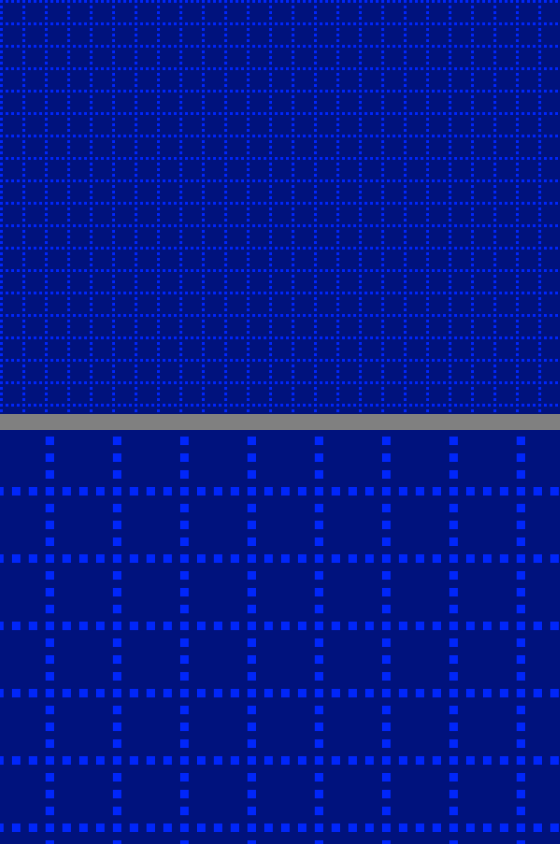
Top, the full canvas; bottom, a detail of the centre.
Write a Shadertoy shader that draws this pattern.

```glsl
// Square grid whose lines are rows of small bright blue squares on deep navy.
// A fine lattice of squares is repeated over the canvas, and only those lying
// on every DOTS_PER_CELL-th column or row are kept, so crossings share a dot.

#define CELLS_ACROSS 24.965
#define DOTS_PER_CELL 4.0
#define DOT_SIDE 0.505
#define FIRST_DOT 0.25
#define EDGE_PIXELS 1.0
#define NAVY vec3(0.0, 0.07, 0.49)
#define BRIGHT_BLUE vec3(0.0, 0.15, 0.98)

// Coverage of one square, given the offset from its centre.
float squareCoverage(vec2 offset, float side, float edge) {
    vec2 inside = clamp((0.5 * side - abs(offset)) / edge + 0.5, 0.0, 1.0);
    return inside.x * inside.y;
}

// 1 where the lattice index lies on a grid line in either direction.
float onGridLine(vec2 index) {
    vec2 position = mod(index + 0.5, DOTS_PER_CELL);
    vec2 first = 1.0 - step(1.0, position);
    return max(first.x, first.y);
}

void mainImage(out vec4 fragColor, in vec2 fragCoord) {
    // Lattice coordinates measured from the top left, one unit per dot.
    float dotsPerPixel = CELLS_ACROSS * DOTS_PER_CELL / iResolution.x;
    vec2 fromTopLeft = vec2(fragCoord.x, iResolution.y - fragCoord.y);
    vec2 lattice = fromTopLeft * dotsPerPixel - FIRST_DOT;

    // Nearest dot and the offset from its centre.
    vec2 index = floor(lattice + 0.5);
    float coverage = squareCoverage(lattice - index, DOT_SIDE, EDGE_PIXELS * dotsPerPixel);

    vec3 color = mix(NAVY, BRIGHT_BLUE, coverage * onGridLine(index));
    fragColor = vec4(color, 1.0);
}
```
